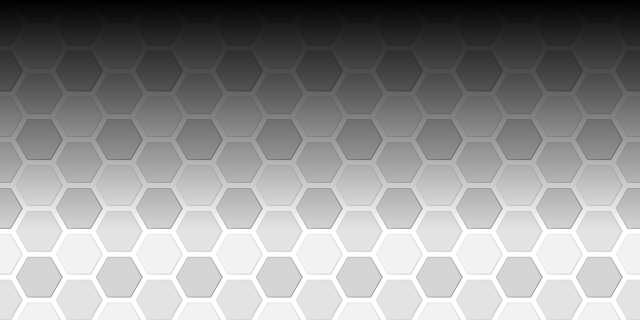
Write a WebGL 2 fragment shader that draws this background.

```glsl
#version 300 es
precision highp float;

uniform vec2 u_resolution;
out vec4 fragColor;

// Lengths are fractions of the canvas height.
const float COLUMN_STEP = 0.125;
const float ROW_STEP = 0.1432;
const float APOTHEM = 0.0638;
const float RIM_WIDTH = 0.0055;
const vec2 FIRST_CENTER = vec2(0.1224, 0.1340);

const vec3 LINE_COLOR = vec3(1.0);
const vec3 DARK_FILL = vec3(0.835);
const vec3 MID_FILL = vec3(0.892);
const vec3 LIGHT_FILL = vec3(0.948);

// Signed distance bound of a flat-topped hexagon.
float hexagon(vec2 p, float apothem) {
    p = abs(p);
    return max(p.y, dot(p, vec2(0.8660254, 0.5))) - apothem;
}

// Row number and offset from the nearest center of a rectangular lattice.
vec3 nearestCell(vec2 p, vec2 origin, vec2 period) {
    vec2 index = floor((p - origin) / period + 0.5);
    return vec3(p - origin - index * period, index.y);
}

// Three shades follow one another up each column.
vec3 fillShade(float row) {
    float shade = mod(row, 3.0);
    return shade < 0.5 ? DARK_FILL : (shade < 1.5 ? MID_FILL : LIGHT_FILL);
}

// Thin inner shadow, strongest toward the lower right.
float rimShadow(vec2 offset, float d, float width, float strength) {
    vec2 outward = offset / max(length(offset), 1e-4);
    float side = smoothstep(-0.5, 0.9, dot(outward, vec2(0.8, -0.6)));
    float rim = smoothstep(-width, 0.0, d);
    return 1.0 - strength * rim * mix(0.3, 1.0, side);
}

// Black at the top, fading to full brightness in the lower quarter.
float verticalLight(float y, float fadeEnd) {
    return clamp((1.0 - y) / (1.0 - fadeEnd), 0.0, 1.0);
}

void main() {
    vec2 p = gl_FragCoord.xy / u_resolution.y;
    float pixel = 1.0 / u_resolution.y;

    // Two interleaved lattices form the honeycomb.
    vec2 period = vec2(2.0 * COLUMN_STEP, ROW_STEP);
    vec2 stagger = vec2(COLUMN_STEP, 1.5 * ROW_STEP);
    vec3 cellA = nearestCell(p, FIRST_CENTER, period);
    vec3 cellB = nearestCell(p, FIRST_CENTER + stagger, period);
    float distA = hexagon(cellA.xy, APOTHEM);
    float distB = hexagon(cellB.xy, APOTHEM);
    vec3 cell = distA < distB ? cellA : cellB;
    float d = min(distA, distB);

    // Shaded hexagons between pale lines.
    vec3 fill = fillShade(cell.z);
    float strength = mod(cell.z, 3.0) < 0.5 ? 0.30 : 0.14;
    fill *= rimShadow(cell.xy, d, RIM_WIDTH, strength);
    float inside = 1.0 - smoothstep(-0.6 * pixel, 0.6 * pixel, d);
    vec3 color = mix(LINE_COLOR, fill, inside);

    fragColor = vec4(color * verticalLight(p.y, 0.28), 1.0);
}
```
